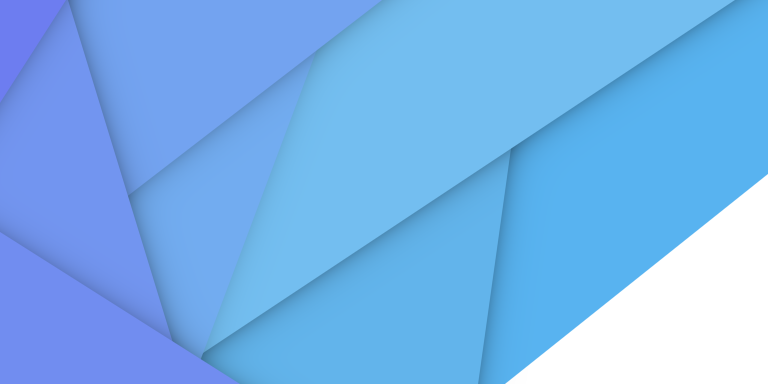
Reproduce this background procedurally as a Shadertoy shader.

```glsl
const vec3 BACKDROP   = vec3(1.0);
const vec3 SKY        = vec3(0.345, 0.702, 0.941);
const vec3 LAGOON     = vec3(0.384, 0.706, 0.922);
const vec3 PALE_BLUE  = vec3(0.451, 0.745, 0.941);
const vec3 CORNFLOWER = vec3(0.447, 0.675, 0.941);
const vec3 SOFT_BLUE  = vec3(0.451, 0.639, 0.941);
const vec3 PERIWINKLE = vec3(0.449, 0.585, 0.941);
const vec3 IRIS       = vec3(0.443, 0.553, 0.941);
const vec3 VIOLET     = vec3(0.427, 0.490, 0.941);

const float SHADOW_WIDTH = 0.026;
const float SHADOW_DEEP  = 0.23;
const float SHADOW_SOFT  = 0.17;
const float SHADOW_FAINT = 0.09;

// Signed distance to the line from a to b, positive on its left side
float leftOf(vec2 p, vec2 a, vec2 b) {
    vec2 along = normalize(b - a);
    return dot(p - a, vec2(-along.y, along.x));
}

// Lay a sheet left of the line a-b and shade whatever lies beneath it
vec3 laySheet(vec3 below, vec2 p, vec2 a, vec2 b, vec3 sheet, float shadow) {
    float d = leftOf(p, a, b);
    float pixel = 1.0 / iResolution.y;
    float shade = shadow * exp(-max(-d, 0.0) / SHADOW_WIDTH);
    float cover = smoothstep(-0.7 * pixel, 0.7 * pixel, d);
    return mix(below * (1.0 - shade), sheet, cover);
}

void mainImage(out vec4 fragColor, in vec2 fragCoord) {
    vec2 p = fragCoord / iResolution.y;
    vec3 color = BACKDROP;

    // Right-hand sheets, bottom of the stack first
    color = laySheet(color, p, vec2(1.315, 0.0), vec2(2.0, 0.547), SKY, 0.0);
    color = laySheet(color, p, vec2(1.245, 0.0), vec2(1.331, 0.615), LAGOON, SHADOW_DEEP);
    color = laySheet(color, p, vec2(0.529, 0.081), vec2(1.914, 1.0), PALE_BLUE, SHADOW_DEEP);

    // Central sheets
    color = laySheet(color, p, vec2(0.529, 0.081), vec2(0.823, 0.865), CORNFLOWER, SHADOW_FAINT);
    color = laySheet(color, p, vec2(0.333, 0.490), vec2(0.995, 1.0), SOFT_BLUE, SHADOW_SOFT);

    // Left-hand sheets on top
    color = laySheet(color, p, vec2(0.448, 0.115), vec2(0.177, 1.0), PERIWINKLE, SHADOW_DEEP);
    color = laySheet(color, p, vec2(0.625, 0.0), vec2(0.0, 0.396), IRIS, SHADOW_SOFT);
    color = laySheet(color, p, vec2(0.0, 0.732), vec2(0.172, 1.0), VIOLET, SHADOW_SOFT);

    fragColor = vec4(color, 1.0);
}
```
